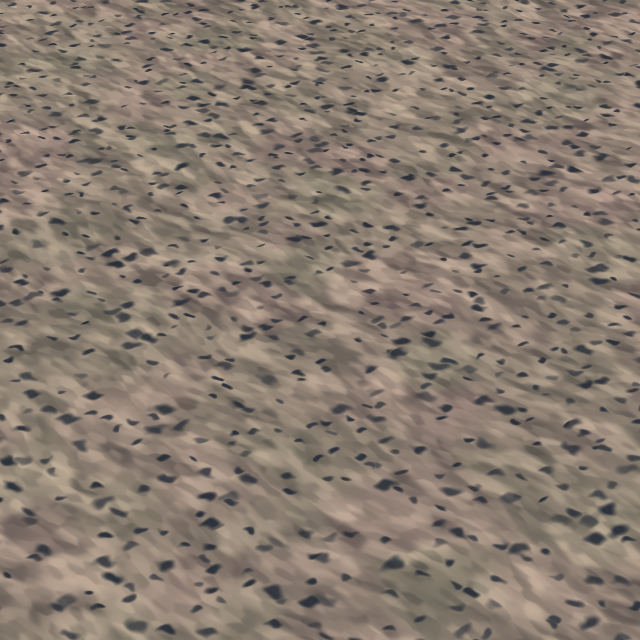
Give the GLSL for this texture, as a WebGL 2 fragment shader.

```glsl
#version 300 es
precision highp float;
// Speckled stone ground receding in shallow perspective: tan mottling smeared
// along one diagonal, scattered with soft blue-black flecks. Both parts are
// cellular noise evaluated on the projected ground plane.

uniform vec2 u_resolution;
out vec4 fragColor;

vec3 hash3(vec2 cell) {
  vec3 q = fract(cell.xyx * vec3(0.1031, 0.1030, 0.0973));
  q += dot(q, q.yxz + 33.33);
  return fract((q.xxy + q.yzz) * q.zyx);
}

// Soft cellular noise: random cell tones blended by distance.
float mottle(vec2 p) {
  vec2 base = floor(p);
  float total = 0.0, weightSum = 0.0;
  for (int j = -1; j <= 1; j++) {
    for (int i = -1; i <= 1; i++) {
      vec2 cell = base + vec2(i, j);
      vec3 rnd = hash3(cell);
      vec2 d = p - cell - rnd.xy;
      float weight = exp(-7.0 * dot(d, d));
      total += weight * rnd.z;
      weightSum += weight;
    }
  }
  return total / weightSum;
}

// Coverage of irregular flecks, at most one per cell.
float flecks(vec2 p) {
  p += 0.07 * sin(p.yx * 7.3 + 1.7 * sin(p * 4.1));
  vec2 base = floor(p);
  float cover = 0.0;
  for (int j = -1; j <= 1; j++) {
    for (int i = -1; i <= 1; i++) {
      vec2 cell = base + vec2(i, j);
      vec3 place = hash3(cell + 71.0);
      vec3 look = hash3(cell + 213.0);
      vec2 d = p - cell - place.xy;
      float angle = (look.x - 0.5) * 1.6;
      d = mat2(cos(angle), -sin(angle), sin(angle), cos(angle)) * d;
      d *= vec2(0.8, 1.25);
      float radius = mix(0.17, 0.38, look.y * look.y);
      float body = 1.0 - smoothstep(radius * 0.4, radius * 1.3, length(d));
      float strength = step(place.z, 0.66) * mix(0.4, 1.0, sqrt(look.z));
      cover = max(cover, body * strength);
    }
  }
  return cover;
}

void main() {
  vec2 uv = gl_FragCoord.xy / u_resolution;

  // Ground plane: features shrink and flatten toward the top.
  float nearness = 2.2 - uv.y;
  vec2 ground = vec2((uv.x - 0.5) * 1.7, 4.8) / nearness;

  // Mottling stretched along the smear direction.
  vec2 smear = mat2(0.75, 0.66, -0.66, 0.75) * ground;
  smear += 0.006 * sin(smear.yx * 19.0);
  float coarse = mottle(smear * vec2(20.0, 42.0) + 40.0);
  float fine = mottle(smear * vec2(42.0, 92.0) + 90.0);
  float tone = 0.5 + 0.9 * (coarse - 0.5) + 0.6 * (fine - 0.5);
  vec3 color = mix(vec3(0.43, 0.39, 0.36), vec3(0.70, 0.625, 0.555), tone);

  // Faint drift between olive and rose patches.
  float drift = mottle(ground * 9.0 + 17.0) - 0.5;
  color += drift * vec3(0.025, -0.012, 0.015);

  // Dark mineral flecks.
  float dark = flecks(ground * 28.0 + 60.0);
  color = mix(color, vec3(0.15, 0.175, 0.215), dark * 0.95);

  fragColor = vec4(color, 1.0);
}
```
